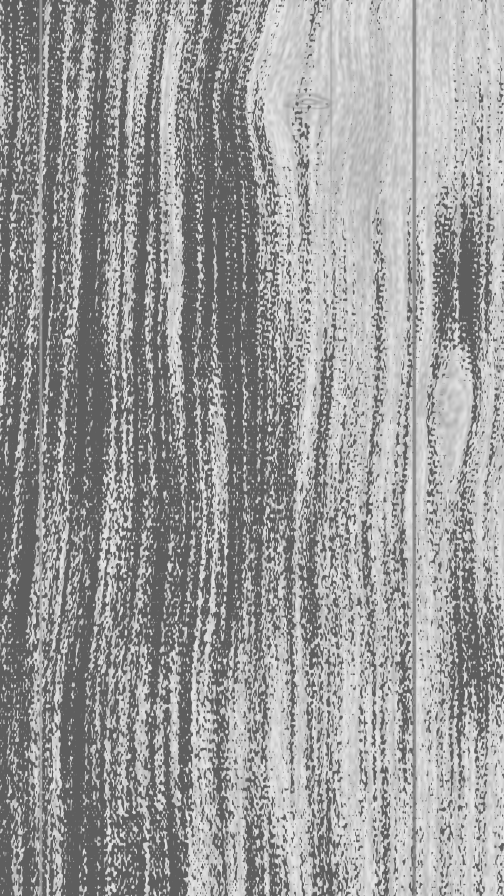
This texture is drawn by a Shadertoy shader. Its source:

```glsl
const float PAINT = 0.37;           // flat dark paint
const float WOOD = 0.815;           // bare wood, mean tone
const float WOOD_GRAIN = 0.27;      // tone range of the bare wood
const float SWAY = 0.04;            // sideways wander of the grain
const float WEAR_LEFT = -0.19;      // wear of the painted boards
const float WEAR_RIGHT = 0.24;      // wear of the bleached boards
const float EDGE = 0.09;            // softness of a paint chip
const vec2 BROAD = vec2(48.0, 1.1); // streak frequencies per canvas width
const vec2 NARROW = vec2(125.0, 3.2);
const vec2 CHIP = vec2(430.0, 175.0);
const float BROAD_WEAR = 0.48;      // how much each layer breaks the paint
const float NARROW_WEAR = 0.82;
const float CHIP_WEAR = 1.05;
const vec2 KNOT_TOP = vec2(0.61, 1.575);
const vec2 KNOT_LOW = vec2(0.90, 0.98);
const float SEAM_LEFT = 0.081;
const float SEAM_MIDDLE = 0.657;
const float SEAM_RIGHT = 0.822;
const int SAMPLES = 3;              // smoothing samples per axis

// Worn and painted areas: centre, radii
const int PATCHES = 10;
const vec4 PATCH[PATCHES] = vec4[PATCHES](
    vec4(0.56, 1.66, 0.12, 0.15), vec4(0.26, 1.68, 0.07, 0.12),
    vec4(0.338, 1.10, 0.014, 0.65), vec4(0.43, 1.00, 0.09, 0.30),
    vec4(0.73, 1.50, 0.09, 0.27), vec4(0.93, 1.20, 0.05, 0.14),
    vec4(0.96, 0.47, 0.06, 0.17), vec4(0.90, 0.95, 0.05, 0.14),
    vec4(0.865, 0.30, 0.025, 0.40), vec4(0.92, 1.68, 0.10, 0.22));
const float PATCH_WEAR[PATCHES] = float[PATCHES](
    0.50, 0.30, 0.50, -0.14, 0.42, -0.52, -0.55, 0.25, 0.32, 0.42);

float hash(vec2 p) {
    return fract(sin(dot(p, vec2(127.1, 311.7))) * 43758.5);
}

float noise(vec2 p) {
    vec2 cell = floor(p), f = fract(p);
    f = f * f * (3.0 - 2.0 * f);
    float low = mix(hash(cell), hash(cell + vec2(1, 0)), f.x);
    float high = mix(hash(cell + vec2(0, 1)), hash(cell + vec2(1, 1)), f.x);
    return mix(low, high, f.y);
}

float blob(vec2 p, vec2 centre, vec2 radii) {
    vec2 d = (p - centre) / radii;
    return exp(-dot(d, d));
}

float line(float x, float centre, float width) {
    return 1.0 - smoothstep(0.4 * width, width, abs(x - centre));
}

// Grain space: leaning, swaying and parting around the knots
vec2 grainSpace(vec2 p) {
    float lean = mix(0.07, 0.015, smoothstep(0.1, 0.45, p.x));
    float x = p.x - lean * (p.y - 0.9);
    x += SWAY * (noise(vec2(p.x * 3.0, p.y * 2.6)) - 0.5);
    x += 0.006 * (noise(vec2(p.x * 9.0, p.y * 9.0)) - 0.5);
    x -= 0.5 * (p.x - KNOT_TOP.x) * blob(p, KNOT_TOP, vec2(0.13, 0.11));
    x -= 0.6 * (p.x - KNOT_LOW.x) * blob(p, KNOT_LOW, vec2(0.06, 0.10));
    return vec2(x, p.y);
}

float wearMap(vec2 p) {
    float wear = mix(WEAR_LEFT, WEAR_RIGHT, smoothstep(0.42, 0.72, p.x));
    wear += 0.08 * (1.0 - smoothstep(0.2, 0.8, p.y)) * (1.0 - smoothstep(0.5, 0.7, p.x));
    for (int i = 0; i < PATCHES; i++)
        wear += PATCH_WEAR[i] * blob(p, PATCH[i].xy, PATCH[i].zw);
    return wear + 0.15 * (noise(p * vec2(9.0, 5.0)) - 0.5);
}

float knotRings(vec2 p, vec2 centre, vec2 radii) {
    vec2 d = (p - centre) / radii;
    float r = length(d) + 0.5 * (noise(d * 1.7) - 0.5);
    return (0.5 + 0.5 * sin(r * 9.0)) * (1.0 - smoothstep(0.6, 1.3, r));
}

float boardTone(vec2 p) {
    vec2 g = grainSpace(p);
    float broad = noise(g * BROAD) - 0.5;
    float narrow = noise(g * NARROW + 17.0) - 0.5;
    float chip = noise(g * CHIP + 41.0) - 0.5;

    // Bare wood
    float fibre = noise(g * vec2(170.0, 9.0) + 73.0) - 0.5;
    float pore = noise(g * vec2(260.0, 90.0) + 29.0) - 0.5;
    float wood = WOOD + WOOD_GRAIN * (0.4 * fibre + 0.2 * broad + 0.5 * pore);
    wood -= 0.08 * blob(p, vec2(0.73, 1.45), vec2(0.08, 0.22));
    wood -= 0.14 * knotRings(p, KNOT_TOP, vec2(0.05, 0.016));
    wood -= 0.08 * knotRings(p, KNOT_LOW, vec2(0.035, 0.06));
    wood = min(wood, 0.89);

    // Paint left between the worn streaks
    float wear = wearMap(p) + BROAD_WEAR * broad + NARROW_WEAR * narrow + CHIP_WEAR * chip;
    float tone = mix(PAINT, wood, smoothstep(-EDGE, EDGE, wear));

    // Seams between the boards
    tone = mix(tone, 0.68, 0.75 * line(p.x, SEAM_LEFT, 0.004));
    tone = mix(tone, 0.58, 0.4 * line(p.x, SEAM_MIDDLE, 0.003) * smoothstep(1.2, 1.5, p.y));
    return mix(tone, 0.48, 0.8 * line(p.x, SEAM_RIGHT, 0.005));
}

void mainImage(out vec4 fragColor, in vec2 fragCoord) {
    float tone = 0.0;
    for (int j = 0; j < SAMPLES; j++)
        for (int i = 0; i < SAMPLES; i++) {
            vec2 offset = (vec2(i, j) + 0.5) / float(SAMPLES) - 0.5;
            tone += boardTone((fragCoord + offset) / iResolution.x);
        }
    fragColor = vec4(vec3(tone / float(SAMPLES * SAMPLES)), 1.0);
}
```
